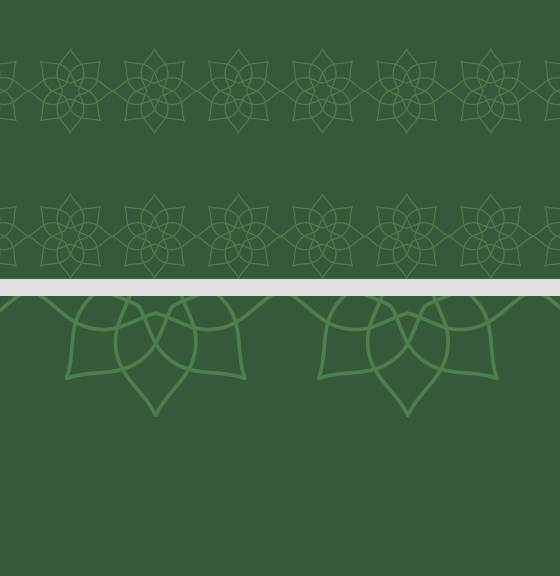
Top: the whole. Bottom: its middle third, enlarged.
Write a Shadertoy shader that draws this pattern.

```glsl
#define GROUND vec3(0.208, 0.353, 0.227)
#define LINE_COLOR vec3(0.306, 0.494, 0.294)
#define BORDER_COLOR vec3(0.84, 0.87, 0.84)
#define SPACING vec2(0.3002, 0.5182)
#define FIRST_CENTER vec2(0.2516, 0.1565)
#define FLOWER_RADIUS 0.1501
#define LINE_WIDTH 0.0044
#define BORDER_WIDTH 0.0039
#define CURVE_STEPS 10

const float PI = 3.14159265;

float segmentDistance(vec2 p, vec2 a, vec2 b) {
    vec2 ab = b - a;
    return length(p - a - ab * clamp(dot(p - a, ab) / dot(ab, ab), 0.0, 1.0));
}

vec2 bezier(vec2 a, vec2 b, vec2 c, vec2 d, float t) {
    float s = 1.0 - t;
    return s * s * s * a + 3.0 * s * t * (s * b + t * c) + t * t * t * d;
}

float bezierDistance(vec2 p, vec2 a, vec2 b, vec2 c, vec2 d) {
    float nearest = 10.0;
    vec2 previous = a;
    for (int i = 1; i <= CURVE_STEPS; i++) {
        vec2 next = bezier(a, b, c, d, float(i) / float(CURVE_STEPS));
        nearest = min(nearest, segmentDistance(p, previous, next));
        previous = next;
    }
    return nearest;
}

// One side of a petal lying along +x, with its tip at (1, 0)
float petalSideDistance(vec2 p) {
    vec2 base = vec2(0.0, 0.19);
    vec2 shoulder = vec2(0.415, 0.32);
    vec2 tip = vec2(1.0, 0.0);
    float inner = bezierDistance(p, base, vec2(0.12, 0.216), vec2(0.26, 0.32), shoulder);
    float outer = bezierDistance(p, shoulder, vec2(0.69, 0.32), vec2(0.78, 0.104), tip);
    return min(inner, outer);
}

// Eight overlapping petals, folded into one mirrored sector
float flowerDistance(vec2 p) {
    float radius = length(p);
    if (radius > 1.1 || radius < 0.05) return 1.0;
    float sector = PI / 4.0;
    float angle = abs(mod(atan(p.y, p.x) + 0.5 * sector, sector) - 0.5 * sector);
    float nearest = 1.0;
    for (int i = 0; i < 2; i++) {
        float turn = float(i) * sector;
        float ahead = turn + angle;
        float mirrored = turn + sector - angle;
        nearest = min(nearest, petalSideDistance(radius * vec2(cos(ahead), sin(ahead))));
        nearest = min(nearest, petalSideDistance(radius * vec2(cos(mirrored), sin(mirrored))));
    }
    return nearest;
}

void mainImage(out vec4 fragColor, in vec2 fragCoord) {
    vec2 uv = fragCoord / iResolution.y;
    float pixel = 1.0 / iResolution.y;

    // Rows of flowers touching tip to tip
    vec2 cell = (fract((uv - FIRST_CENTER) / SPACING + 0.5) - 0.5) * SPACING;
    float edge = flowerDistance(cell / FLOWER_RADIUS) * FLOWER_RADIUS - 0.5 * LINE_WIDTH;
    float ink = 1.0 - smoothstep(-0.6 * pixel, 0.6 * pixel, edge);
    vec3 color = mix(GROUND, LINE_COLOR, ink);

    // Thin pale border along the bottom
    float border = clamp((BORDER_WIDTH - uv.y) / pixel + 0.5, 0.0, 1.0);
    fragColor = vec4(mix(color, BORDER_COLOR, border), 1.0);
}
```
